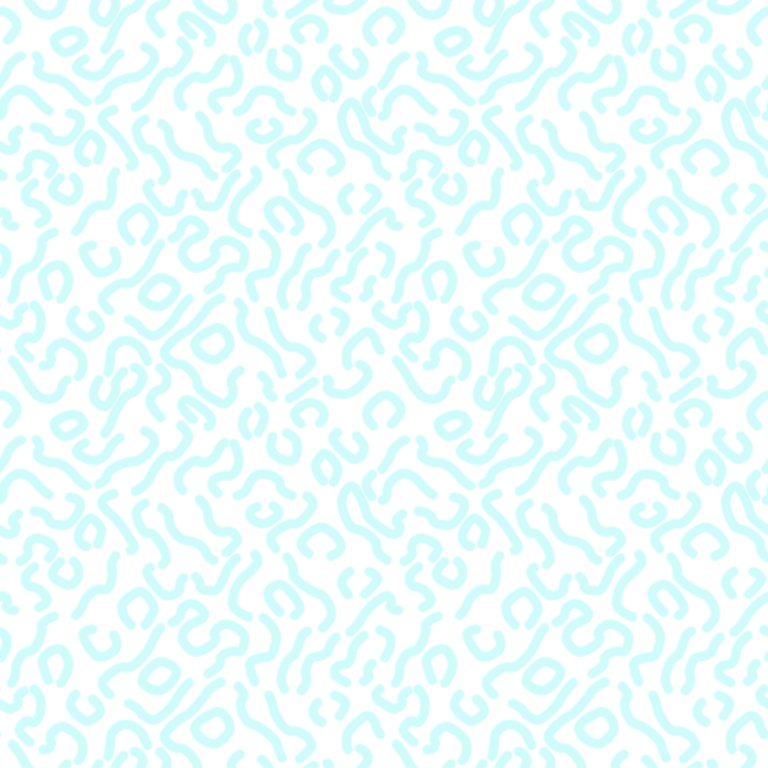
Reproduce this pattern procedurally as a Shadertoy shader.

```glsl
const float TILES = 2.0;         // repeats across and down
const float CELLS = 12.0;        // weave cells per repeat, kept even
const float HALF_WIDTH = 0.15;   // stroke half width, in cells
const float SOFTNESS = 0.05;     // edge blur, in cells
const float SLIDE = 0.13;        // wander of strand nodes along cell edges
const float TILT = 0.5;          // wander of strand direction, in radians
const float HANDLE = 0.3;        // bend handle length relative to the chord
const float WARP = 0.25;         // large scale bending, in cells
const vec2 TRIM = vec2(0.3, 0.46);       // shortest and longest cut at an end
const vec2 CUT_CHANCE = vec2(0.92, 0.1); // on even and odd rows
const int STEPS = 9;             // straight pieces per strand
const float TAU = 6.28318;
const vec3 PAPER = vec3(1.0);
const vec3 INK = vec3(0.81, 0.99, 0.98);

struct Node {
    vec2 pos;
    vec2 dir;
    float trim;
};

vec3 hash3(vec3 key) {
    vec3 h = fract(key * vec3(0.1031, 0.1030, 0.0973));
    h += dot(h, h.yxz + 33.33);
    return fract((h.xxy + h.yxx) * h.zyx);
}

// Smooth displacement that wraps with the repeat
vec2 warp(vec2 q) {
    vec2 a = q * TAU / CELLS;
    vec2 broad = sin(vec2(2.0 * a.y + a.x, 2.0 * a.x - a.y) + vec2(0.7, 2.1));
    vec2 fine = sin(vec2(3.0 * a.y - 2.0 * a.x, 3.0 * a.x + 2.0 * a.y) + vec2(4.0, 1.3));
    return q + WARP * (broad + 0.6 * fine);
}

// Crossing point on the left (axis 0) or bottom (axis 1) edge of a cell
Node edgeNode(vec2 cell, float axis) {
    vec2 key = mod(cell, CELLS);
    vec3 rnd = hash3(vec3(key, axis) + 7.0);
    vec2 normal = vec2(1.0 - axis, axis);
    vec2 along = normal.yx;
    float angle = TILT * (2.0 * rnd.y - 1.0);
    Node n;
    n.pos = cell + along * (0.5 + SLIDE * (2.0 * rnd.x - 1.0));
    n.dir = cos(angle) * normal + sin(angle) * along;
    // Strands change row between left edges, so row parity sets their length
    float chance = mod(key.y, 2.0) < 0.5 ? CUT_CHANCE.x : CUT_CHANCE.y;
    bool isCut = axis < 0.5 && rnd.z < chance;
    n.trim = isCut ? mix(TRIM.x, TRIM.y, rnd.z / chance) : 0.0;
    return n;
}

float segmentDistance(vec2 p, vec2 a, vec2 b) {
    vec2 ab = b - a;
    float t = clamp(dot(p - a, ab) / max(dot(ab, ab), 1e-6), 0.0, 1.0);
    return length(p - a - ab * t);
}

vec2 bezier(vec2 a, vec2 b, vec2 c, vec2 d, float t) {
    float s = 1.0 - t;
    return s * s * s * a + 3.0 * s * t * (s * b + t * c) + t * t * t * d;
}

// Distance to the trimmed curve joining two nodes
float strandDistance(vec2 p, Node from, Node to) {
    float reach = HANDLE * distance(from.pos, to.pos);
    vec2 a = warp(from.pos);
    vec2 d = warp(to.pos);
    if (distance(p, 0.5 * (a + d)) > 1.0) return 1.0;
    vec2 b = warp(from.pos + from.dir * reach);
    vec2 c = warp(to.pos + to.dir * reach);
    float start = from.trim;
    float end = 1.0 - to.trim;
    vec2 last = bezier(a, b, c, d, start);
    float nearest = 1.0;
    for (int i = 1; i <= STEPS; i++) {
        vec2 next = bezier(a, b, c, d, mix(start, end, float(i) / float(STEPS)));
        nearest = min(nearest, segmentDistance(p, last, next));
        last = next;
    }
    return nearest;
}

// Two strands per cell, paired so that they lean away from each other
float cellDistance(vec2 p, vec2 cell) {
    Node left = edgeNode(cell, 0.0);
    Node right = edgeNode(cell + vec2(1.0, 0.0), 0.0);
    Node bottom = edgeNode(cell, 1.0);
    Node top = edgeNode(cell + vec2(0.0, 1.0), 1.0);
    right.dir = -right.dir;
    top.dir = -top.dir;
    float lean = right.pos.y - left.pos.y + top.pos.x - bottom.pos.x;
    if (lean > 0.0)
        return min(strandDistance(p, left, bottom), strandDistance(p, right, top));
    return min(strandDistance(p, left, top), strandDistance(p, right, bottom));
}

void mainImage(out vec4 fragColor, in vec2 fragCoord) {
    vec2 p = fragCoord / iResolution.xy * TILES * CELLS;
    float dist = 1.0;
    for (int y = -1; y <= 1; y++)
        for (int x = -1; x <= 1; x++)
            dist = min(dist, cellDistance(p, floor(p) + vec2(x, y)));
    float pixel = TILES * CELLS / min(iResolution.x, iResolution.y);
    float blur = max(SOFTNESS, 0.7 * pixel);
    float ink = 1.0 - smoothstep(HALF_WIDTH - blur, HALF_WIDTH + blur, dist);
    fragColor = vec4(mix(PAPER, INK, ink), 1.0);
}
```
